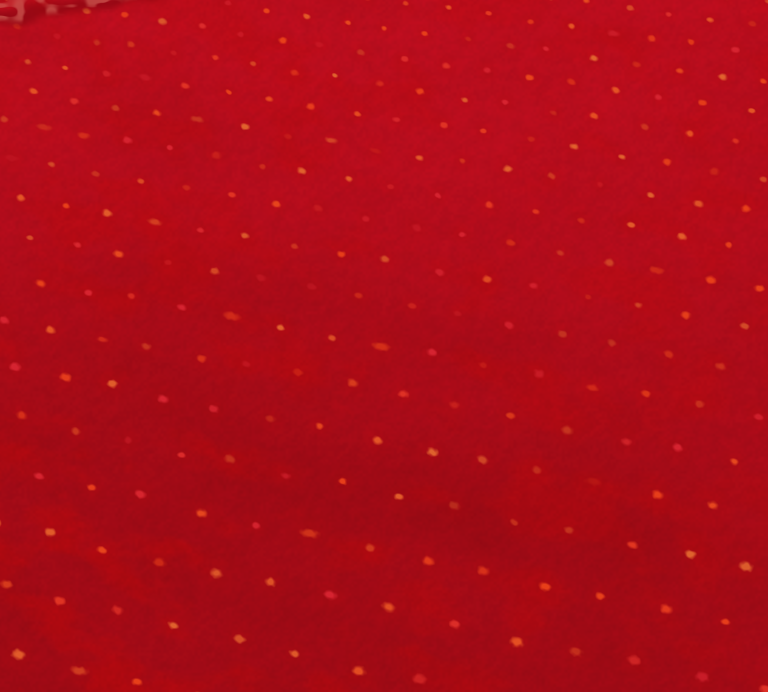
Write a Shadertoy shader that draws this pattern.

```glsl
// Deep red cloth covered by a sheared grid of small soft orange dots.
// A projective map lays the grid on the receding cloth; layered value noise
// adds stains, weave and grain, and a pale crease crosses the upper left corner.

const vec3 DARK_RED   = vec3(0.605, 0.038, 0.078);
const vec3 CRIMSON    = vec3(0.715, 0.050, 0.113);
const vec3 WARM_STAIN = vec3(0.725, 0.030, 0.045);
const vec3 DOT_TAN    = vec3(0.88, 0.39, 0.18);
const vec3 DOT_ORANGE = vec3(0.91, 0.25, 0.10);
const vec3 DOT_PINK   = vec3(0.84, 0.14, 0.19);

float hash(vec2 p) {
    vec3 q = fract(vec3(p.xyx) * 0.1031);
    q += dot(q, q.yzx + 33.33);
    return fract((q.x + q.y) * q.z);
}

float noise(vec2 p) {
    vec2 i = floor(p), f = fract(p);
    f = f * f * (3.0 - 2.0 * f);
    float low  = mix(hash(i), hash(i + vec2(1, 0)), f.x);
    float high = mix(hash(i + vec2(0, 1)), hash(i + vec2(1, 1)), f.x);
    return mix(low, high, f.y);
}

float fbm(vec2 p) {
    float sum = 0.0, amp = 0.5;
    for (int i = 0; i < 4; i++) {
        sum += amp * noise(p);
        p = mat2(1.6, 1.2, -1.2, 1.6) * p + 7.3;
        amp *= 0.5;
    }
    return sum / 0.9375;
}

// Cloth without dots; p is in canvas widths, y running down
vec3 clothColor(vec2 p, float height) {
    vec2 along = vec2(p.x, p.y - 0.18 * p.x);
    float up = 1.0 - p.y / height;
    float light = smoothstep(0.1, 1.05, up + 0.12 * (p.x - 0.5));
    light += 0.55 * (fbm(along * vec2(5.0, 9.0)) - 0.5);
    vec3 color = mix(DARK_RED, CRIMSON, clamp(light + 0.12, 0.0, 1.15));

    // Warm stains, strongest toward the lower left
    float stain = smoothstep(0.45, 0.78, fbm(along * vec2(13.0, 22.0) + 31.0));
    float warmth = 0.28 + 0.35 * (1.0 - p.x) * (1.0 - up);
    color = mix(color, WARM_STAIN, stain * warmth);

    // Fine weave and grain
    float weave = noise(mat2(0.8, 0.6, -0.6, 0.8) * p * vec2(90.0, 150.0)) - 0.5;
    float grain = noise(p * 270.0 + 5.0) - 0.5;
    return color * (1.0 + 0.045 * weave + 0.045 * grain);
}

// Pale speckled crease with a dark fold under it
vec3 addCrease(vec3 color, vec2 p) {
    float edge = p.y + 0.18 * p.x - 0.034 + 0.012 * (noise(p * 35.0) - 0.5);
    float fold = 1.0 - smoothstep(0.0, 0.018, abs(edge + 0.008));
    float inside = 1.0 - smoothstep(-0.008, 0.004, edge);
    float speck = smoothstep(0.55, 0.8, noise(p * vec2(75.0, 130.0) + 3.0));
    color = mix(color, vec3(0.52, 0.02, 0.06), 0.6 * fold);
    return mix(color, vec3(0.82, 0.38, 0.34), 0.65 * inside * speck);
}

// Soft ellipse of unit radius, its rim bent by noise
float dotMask(vec2 offset, vec2 radius, float seed) {
    float wobble = 0.4 * (noise(offset * 220.0 + seed * 90.0) - 0.5);
    return 1.0 - smoothstep(0.4, 1.35, length(offset / radius) + wobble);
}

vec3 addDots(vec3 color, vec2 p, mat3 gridToCanvas) {
    vec3 q = inverse(gridToCanvas) * vec3(p, 1.0);
    vec2 cell = floor(q.xy / q.z + 0.5);
    for (int j = -1; j <= 1; j++)
    for (int i = -1; i <= 1; i++) {
        vec2 id = cell + vec2(i, j);
        float size = hash(id + 11.0), tint = hash(id + 47.0), fade = hash(id + 83.0);
        vec2 jitter = vec2(hash(id + 130.0), hash(id + 170.0)) - 0.5;
        vec3 center = gridToCanvas * vec3(id + 0.13 * jitter, 1.0);
        vec2 offset = p - center.xy / center.z;
        offset.y -= 0.15 * offset.x;

        // Nearer dots are larger; a few are smeared sideways
        float smear = step(0.93, hash(id + 210.0));
        vec2 radius = mix(0.0044, 0.0063, size) * vec2(1.1 + 0.6 * smear, 0.84) / center.z;
        vec3 ink = mix(DOT_PINK, DOT_ORANGE, smoothstep(0.1, 0.45, tint));
        ink = mix(ink, DOT_TAN, smoothstep(0.45, 0.9, tint));
        float strength = mix(0.35, 0.98, smoothstep(0.0, 0.65, fade)) * (1.0 - 0.35 * smear);
        float halo = exp(-dot(offset, offset) / (5.0 * dot(radius, radius)));
        color = mix(color, WARM_STAIN, 0.22 * halo);
        color = mix(color, ink, strength * dotMask(offset, radius, size));
    }
    return color;
}

void mainImage(out vec4 fragColor, in vec2 fragCoord) {
    float height = iResolution.y / iResolution.x;
    vec2 p = vec2(fragCoord.x / iResolution.x, height - fragCoord.y / iResolution.x);

    // Columns: step along a row, step between rows, grid origin
    mat3 gridToCanvas = mat3(0.0620, 0.0094, -0.00634,
                             0.0126, 0.0484, -0.0317,
                             0.0039, 0.4141, 1.0);
    vec3 color = clothColor(p, height);
    color = addDots(color, p, gridToCanvas);
    color = addCrease(color, p);
    fragColor = vec4(color, 1.0);
}
```
